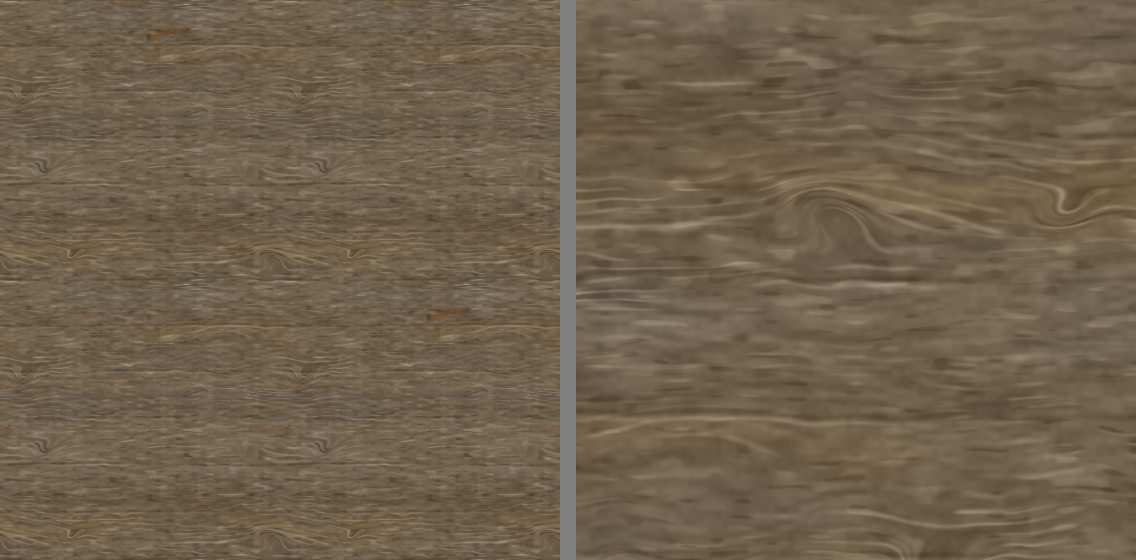
Left, the full canvas; right, a detail of the centre.
Reproduce this texture procedurally as a WebGL 1 fragment shader.

```glsl
precision highp float;
// Weathered brown wood with horizontal grain, knots and plank seams, two by two repeats.
uniform vec2 u_resolution;

const float TAU = 6.2831853;
const vec2 REPEATS = vec2(2.0);
const vec3 WOOD = vec3(0.440, 0.380, 0.300);
const vec3 TONE_TINT = vec3(1.0, 1.0, 0.94);
const vec3 OCHRE_SHIFT = vec3(0.011, 0.001, -0.014);
const vec3 RUST = vec3(0.45, 0.32, 0.20);

float hash(vec2 p) {
  return fract(sin(dot(p, vec2(127.1, 311.7))) * 43758.5453);
}

// Value noise that wraps over the unit square; freq holds whole numbers.
float noise(vec2 st, vec2 freq, float seed) {
  vec2 p = st * freq;
  vec2 cell = floor(p);
  vec2 f = p - cell;
  f = f * f * (3.0 - 2.0 * f);
  vec2 lo = floor(mod(cell + 0.5, freq)) + seed;
  vec2 hi = floor(mod(cell + 1.5, freq)) + seed;
  return mix(mix(hash(lo), hash(vec2(hi.x, lo.y)), f.x),
             mix(hash(vec2(lo.x, hi.y)), hash(hi), f.x), f.y);
}

// Shortest signed offset on the wrapping unit interval or square.
float wrapOffset(float d) { return fract(d + 0.5) - 0.5; }
vec2 wrapOffset(vec2 d) { return fract(d + 0.5) - 0.5; }

float band(float y, float center, float width) {
  float d = wrapOffset(y - center) / width;
  return exp(-d * d);
}

// x: how far the knots lift the grain, y: how close the nearest knots are.
vec2 knots(vec2 st) {
  vec2 sum = vec2(0.0);
  for (int row = 0; row < 3; row++) {
    for (int side = 0; side < 2; side++) {
      float r = float(row);
      float s = float(side);
      vec2 center = vec2(mix(0.25 - 0.08 * r, 0.97 - 0.06 * r * r, s),
                         0.08 + 0.34 * r - 0.025 * r * r);
      float size = 0.75 + 0.5 * hash(vec2(r, s + 4.0));
      vec2 d = wrapOffset(st - center) / (vec2(0.036, 0.022) * size);
      d.y += 0.8 * d.x * (s - 0.5);
      float lift = exp(-dot(d, d));
      float halo = exp(-dot(d, d) * 0.12);
      sum += vec2((0.036 * lift + 0.006 * halo) * size * (1.0 - 2.0 * s), halo);
    }
  }
  return sum;
}

// Dark gaps with a pale worn edge below each, fading in and out along x.
float seams(vec2 st) {
  float tone = 0.0;
  float y = st.y + 0.016 * (noise(st, vec2(5.0, 3.0), 21.0) - 0.5)
          + 0.005 * (noise(st, vec2(19.0, 7.0), 22.0) - 0.5);
  for (int i = 0; i < 6; i++) {
    float k = float(i);
    float at = 0.172 + k / 6.0;
    float wear = noise(st, vec2(7.0, 1.0), 30.0 + k);
    float strength = 0.5 + 0.5 * hash(vec2(k, 9.0));
    tone -= 0.085 * strength * (0.3 + wear) * band(y, at, 0.0036);
    tone += 0.120 * strength * smoothstep(0.35, 0.9, wear) * band(y, at - 0.008, 0.0032);
    tone -= 0.012 * strength * band(y, at + 0.012, 0.016);
  }
  return tone;
}

// Broad light and dark planks.
float planks(float y) {
  return 0.020 * band(y, 0.40, 0.09) + 0.010 * band(y, 0.68, 0.05)
       + 0.010 * band(y, 0.93, 0.05) - 0.016 * band(y, 0.865, 0.022)
       - 0.016 * band(y, 0.22, 0.05) - 0.016 * band(y, 0.54, 0.035)
       - 0.009 * band(y, 0.74, 0.03);
}

// Grain tone along the bent fibres.
float grain(vec2 fibre, vec2 st, float nearKnot) {
  float tone = 0.026 * (noise(fibre, vec2(4.0, 28.0), 1.0) - 0.5);
  tone += 0.055 * (noise(fibre, vec2(14.0, 76.0), 2.0) - 0.5);
  tone += 0.085 * (noise(fibre, vec2(36.0, 128.0), 3.0) - 0.5);
  tone += 0.030 * (noise(st, vec2(128.0), 9.0) - 0.5);
  float phase = fibre.y * 58.0 + 2.4 * noise(fibre, vec2(5.0, 24.0), 4.0);
  float ring = pow(0.5 + 0.5 * sin(TAU * phase), 4.0);
  float patches = smoothstep(0.50, 0.85, noise(st, vec2(6.0, 14.0), 5.0));
  float streaky = clamp(patches + 0.5 * nearKnot + 0.6 * band(st.y, 0.905, 0.025), 0.0, 1.0);
  float broken = smoothstep(0.35, 0.70, noise(fibre, vec2(20.0, 62.0), 6.0));
  tone += 0.110 * streaky * (ring * broken - 0.14);
  float flecks = smoothstep(0.72, 0.92, noise(fibre, vec2(24.0, 110.0), 7.0));
  float pores = smoothstep(0.74, 0.92, noise(fibre, vec2(30.0, 116.0), 8.0));
  return tone + 0.065 * flecks - 0.055 * pores;
}

void main() {
  vec2 uv = gl_FragCoord.xy / u_resolution;
  vec2 st = fract(uv * REPEATS);
  vec2 cell = floor(uv * REPEATS);

  // Bend the fibres around the knots
  vec2 knot = knots(st);
  float sway = 0.022 * (noise(st, vec2(4.0, 6.0), 11.0) - 0.5)
             + 0.012 * (noise(st, vec2(11.0, 18.0), 12.0) - 0.5)
             + 0.005 * (noise(st, vec2(28.0, 40.0), 14.0) - 0.5);
  vec2 fibre = vec2(st.x, st.y + sway + knot.x);

  // Tone and ochre stain, with a faint drift between repeats
  float tone = planks(st.y + 0.4 * sway) + seams(st) + grain(fibre, st, knot.y);
  tone += 0.006 * (noise(uv, vec2(3.0, 14.0), 41.0) - 0.5);
  tone -= 0.6 * abs(knot.x) * smoothstep(0.02, 0.05, abs(knot.x));
  float ochre = 1.4 * (noise(fibre, vec2(7.0, 22.0), 13.0) - 0.5)
              + 0.7 * band(st.y, 0.80, 0.04) + 0.8 * band(st.y, 0.11, 0.06)
              - 0.6 * band(st.y, 0.56, 0.06) - 0.5 * band(st.y, 0.96, 0.05);
  vec3 color = WOOD + tone * TONE_TINT + ochre * OCHRE_SHIFT;

  // Rust wedge on one diagonal of the repeats only
  vec2 d = (st - vec2(0.575, 0.882)) / vec2(0.055, 0.024);
  d.y += 0.7 * (noise(st, vec2(30.0, 44.0), 15.0) - 0.5) - 0.3 * d.x;
  float edge = max(abs(d.y) - 0.62 + 0.26 * d.x, abs(d.x - 0.5) - 1.3);
  float marked = abs(cell.x - cell.y);
  color -= marked * 0.05 * exp(-edge * edge * 50.0);
  color = mix(color, RUST + tone, marked * 0.7 * smoothstep(0.1, -0.2, edge));

  gl_FragColor = vec4(color, 1.0);
}
```
